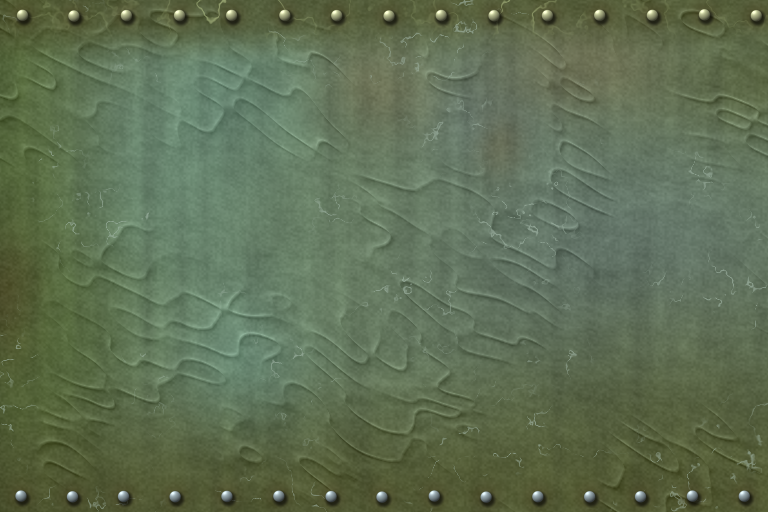
Reproduce this texture procedurally as a Shadertoy shader.

```glsl
// A weathered green metal plate with a row of rivets along its top and bottom.
// Soft elliptical stains tint the paint; ridged noise, lit from the upper left,
// forms creases; thin noise contours become flakes and scratches.

const vec3 PAINT = vec3(0.405, 0.485, 0.375);
const vec3 TEAL = vec3(0.40, 0.53, 0.46);
const vec3 SLATE = vec3(0.39, 0.46, 0.43);
const vec3 MOSS = vec3(0.31, 0.38, 0.19);
const vec3 OLIVE = vec3(0.31, 0.335, 0.185);
const vec3 BROWN = vec3(0.43, 0.43, 0.32);
const vec3 RUST = vec3(0.29, 0.25, 0.13);
const vec3 FLAKE = vec3(0.63, 0.71, 0.65);
const vec3 SCRATCH = vec3(0.68, 0.74, 0.52);
const vec3 TOP_RIVET = vec3(0.64, 0.66, 0.50);
const vec3 LOW_RIVET = vec3(0.54, 0.60, 0.62);
const float RIVET_RADIUS = 0.0125;
const float RELIEF = 0.16;
const float GRAIN = 0.05;

float hash(vec2 p) {
    return fract(sin(dot(p, vec2(127.1, 311.7))) * 43758.5453);
}

float noise(vec2 p) {
    vec2 i = floor(p), f = fract(p);
    f = f * f * (3.0 - 2.0 * f);
    return mix(mix(hash(i), hash(i + vec2(1, 0)), f.x),
               mix(hash(i + vec2(0, 1)), hash(i + vec2(1, 1)), f.x), f.y);
}

float fbm(vec2 p) {
    float sum = 0.0, amp = 0.5;
    for (int i = 0; i < 4; i++) {
        sum += amp * noise(p);
        p = mat2(0.8, 0.6, -0.6, 0.8) * p * 2.03 + 7.3;
        amp *= 0.5;
    }
    return sum / 0.9375;
}

// Soft elliptical spot
float spot(vec2 uv, vec2 centre, vec2 radius) {
    vec2 d = (uv - centre) / radius;
    return exp(-dot(d, d));
}

// Thin line along the mid level of a noise field
float contour(vec2 p, float width) {
    return 1.0 - smoothstep(0.0, width, abs(fbm(p) - 0.5));
}

// Creased paint: ridges that fall towards the right, plus fine dimples
float height(vec2 p) {
    vec2 w = p + 0.05 * vec2(noise(p * 7.0), noise(p * 7.0 + 31.0));
    vec2 q = vec2(dot(w, vec2(0.88, -0.47)), dot(w, vec2(0.47, 0.88)));
    float ridge = pow(1.0 - abs(2.0 * noise(q * vec2(13.0, 34.0)) - 1.0), 5.0);
    float mask = smoothstep(0.4, 0.75, noise(p * 8.0 + 4.0));
    return ridge * mask + 0.7 * fbm(q * vec2(24.0, 46.0));
}

vec3 paintColour(vec2 uv, vec2 p) {
    vec2 s = uv + 0.05 * (vec2(fbm(p * 5.0), fbm(p * 5.0 + 17.0)) - 0.5);
    vec3 c = PAINT;
    c = mix(c, SLATE, 0.8 * spot(s, vec2(0.80, 0.50), vec2(0.25, 0.28)));
    c = mix(c, TEAL, 0.7 * spot(s, vec2(0.30, 0.82), vec2(0.10, 0.16)));
    c = mix(c, TEAL, 0.6 * spot(s, vec2(0.22, 0.60), vec2(0.16, 0.28)));
    c = mix(c, TEAL, 0.8 * spot(s, vec2(0.32, 0.26), vec2(0.08, 0.18)));
    c = mix(c, SLATE, 0.8 * spot(s, vec2(0.62, 0.79), vec2(0.09, 0.12)));
    c = mix(c, BROWN, 0.7 * spot(s, vec2(0.48, 0.84), vec2(0.07, 0.10)));
    c = mix(c, BROWN, 0.8 * spot(s, vec2(0.76, 0.88), vec2(0.13, 0.10)));
    c = mix(c, BROWN, 0.6 * spot(s, vec2(0.64, 0.72), vec2(0.03, 0.07)));
    c = mix(c, OLIVE, 0.6 * spot(s, vec2(1.0, 0.84), vec2(0.14, 0.12)));
    c = mix(c, OLIVE, 0.55 * spot(s, vec2(0.90, 0.20), vec2(0.28, 0.20)));
    c = mix(c, MOSS, 0.75 * (1.0 - smoothstep(0.0, 0.19, s.x)));
    c = mix(c, MOSS, 0.5 * spot(s, vec2(0.08, 0.32), vec2(0.12, 0.26)));
    c = mix(c, RUST, 0.6 * spot(s, vec2(0.0, 0.42), vec2(0.04, 0.13)));
    c = mix(c, OLIVE, 0.9 * (1.0 - smoothstep(0.02, 0.33, s.y)));
    return mix(c, OLIVE, 0.75 * smoothstep(0.88, 0.97, s.y));
}

// One row of domed rivets with a cast shadow and a rust ring
vec3 rivetRow(vec3 c, vec2 p, float start, float pitch, float y, vec3 tint) {
    float k = clamp(floor((p.x - start) / pitch + 0.5), 0.0, 14.0);
    vec2 d = (p - vec2(start + k * pitch, y)) / RIVET_RADIUS;
    d += 0.2 * (vec2(hash(vec2(k, y)), hash(vec2(y, k))) - 0.5);
    float r = length(d), edge = 1.5 / (iResolution.y * RIVET_RADIUS);
    c = mix(c, RUST, 0.4 * exp(-0.25 * r * r));
    c *= 1.0 - 0.6 * (1.0 - smoothstep(0.7, 1.5, length(d - vec2(0.25, -0.4))));
    vec3 n = vec3(d, sqrt(max(0.0, 1.0 - r * r)));
    float light = max(0.0, dot(n, normalize(vec3(-0.4, 0.6, 0.8))));
    vec3 dome = tint * (0.4 + 0.8 * light) + 0.3 * pow(light, 12.0);
    return mix(c, dome, 1.0 - smoothstep(1.0 - edge, 1.0, r));
}

void mainImage(out vec4 fragColor, in vec2 fragCoord) {
    vec2 uv = fragCoord / iResolution.xy;
    vec2 p = fragCoord / iResolution.y;
    vec3 c = paintColour(uv, p);

    // Vertical runs, mottling and grain
    c *= 1.0 + 0.13 * (noise(vec2(p.x * 45.0, p.y * 2.5)) - 0.5);
    c *= 1.0 + 0.16 * (fbm(p * 18.0) - 0.5);
    c += GRAIN * (noise(p * 230.0) - 0.5);

    // Relief lit from the upper left
    vec2 lightStep = vec2(-0.0018, 0.0028);
    float slope = height(p - lightStep) - height(p + lightStep);
    c += RELIEF * clamp(slope, -0.6, 1.0) * vec3(0.92, 1.0, 0.96);

    // Clustered flakes, denser towards the bottom
    float cluster = smoothstep(0.56, 0.78, fbm(p * 7.0 + 9.0) + 0.08 * (1.0 - uv.y));
    cluster += spot(uv, vec2(0.43, 0.59), vec2(0.03, 0.04));
    cluster += spot(uv, vec2(0.70, 0.56), vec2(0.04, 0.10));
    cluster += spot(uv, vec2(0.91, 0.66), vec2(0.03, 0.05));
    float chips = contour(p * 22.0, 0.025) * smoothstep(0.4, 0.65, noise(p * 60.0));
    c = mix(c, FLAKE, 0.65 * chips * min(cluster, 1.0));

    // Pale scratches across the top seam
    float seam = smoothstep(0.91, 0.97, uv.y);
    float worn = 0.25 + spot(uv, vec2(0.31, 0.98), vec2(0.06, 0.08))
               + 0.7 * spot(uv, vec2(0.67, 0.98), vec2(0.05, 0.06));
    c = mix(c, SCRATCH, 0.75 * seam * min(worn, 1.0) * contour(p * 17.0 + 3.0, 0.035));

    c = rivetRow(c, p, 0.043, 0.1025, 0.970, TOP_RIVET);
    c = rivetRow(c, p, 0.040, 0.1010, 0.030, LOW_RIVET);
    fragColor = vec4(clamp(c, 0.0, 1.0), 1.0);
}
```
